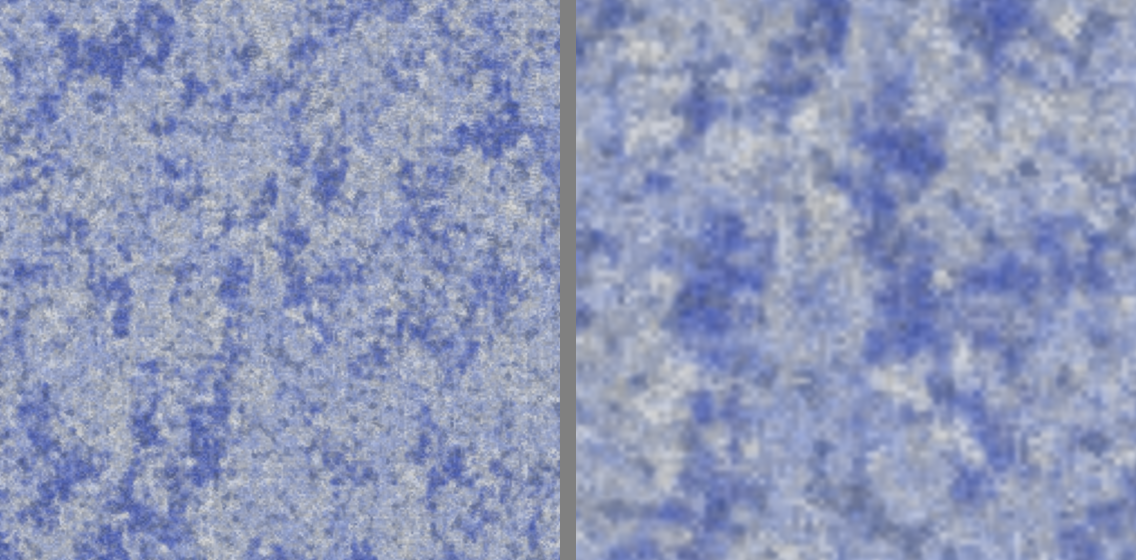
Left: the whole. Right: its middle third, enlarged.
This texture is drawn by a WebGL 1 fragment shader. Its source:

```glsl
precision highp float;
uniform vec2 u_resolution;

float hash(vec2 p) {
  return fract(sin(dot(p, vec2(127.1, 311.7))) * 43758.5453);
}

float noise(vec2 p) {
  vec2 cell = floor(p);
  vec2 f = fract(p);
  f = f * f * (3.0 - 2.0 * f);
  return mix(mix(hash(cell), hash(cell + vec2(1.0, 0.0)), f.x),
             mix(hash(cell + vec2(0.0, 1.0)), hash(cell + 1.0), f.x), f.y);
}

void main() {
  vec2 uv = gl_FragCoord.xy / u_resolution;

  // Slight bending and ragged displacement of the upright streaks
  vec2 bend = vec2(noise(uv * 9.0 + 3.0), noise(uv * 9.0 + 47.0)) - 0.5;
  vec2 ragged = vec2(noise(uv * 75.0 + 60.0), noise(uv * 75.0 + 83.0)) - 0.5;
  vec2 p = uv + bend * 0.015 + ragged * 0.018 - vec2(uv.y * 0.05, 0.0);

  // Grain from coarse to fine
  float mottle = noise(uv * vec2(62.0, 52.0) + 11.0);
  float coarse = noise(uv * vec2(98.0, 86.0) + 150.0);
  float grain = noise(uv * vec2(140.0, 125.0) + 29.0);
  float fine = noise(uv * 250.0 + 71.0);

  // Pale ground drifting between warm grey and lavender
  float drift = 0.4 * noise(p * vec2(25.0, 13.0) + 90.0)
              + 0.35 * noise(uv * 48.0 + 130.0) + 0.25 * coarse;
  vec3 color = mix(vec3(0.65, 0.675, 0.735), vec3(0.585, 0.63, 0.775),
                   smoothstep(0.25, 0.75, drift));

  // Upright blue patches, broken up by the grain
  float patches = 0.42 * noise(p * vec2(20.0, 12.0) + 5.0)
                + 0.22 * noise(p * vec2(40.0, 27.0) + 17.0)
                + 0.17 * mottle + 0.19 * coarse;
  float blue = smoothstep(0.47, 0.78, patches);
  color = mix(color, vec3(0.30, 0.365, 0.68), blue * 0.78);

  // Slate flecks, gathered in clusters
  float slate = smoothstep(0.50, 0.80, 0.45 * noise(uv * vec2(88.0, 80.0) + 201.0)
                                     + 0.30 * grain + 0.25 * mottle);
  color = mix(color, vec3(0.34, 0.39, 0.54), slate * 0.62);

  // Cream flecks and soft pale spots
  float cream = smoothstep(0.50, 0.82, 0.4 * noise(uv * vec2(80.0, 66.0) + 310.0)
                                     + 0.2 * fine + 0.2 * (1.0 - drift)
                                     + 0.2 * (1.0 - mottle));
  color = mix(color, vec3(0.79, 0.80, 0.82), cream * 0.65 * (1.0 - 0.7 * blue));

  // Fine brightness and tint variation
  color += (coarse - 0.5) * -0.05 + (grain - 0.5) * 0.06 + (fine - 0.5) * 0.11;
  color += (noise(uv * 150.0 + 400.0) - 0.5) * vec3(0.06, 0.03, -0.05);

  gl_FragColor = vec4(clamp(color, 0.0, 1.0), 1.0);
}
```
